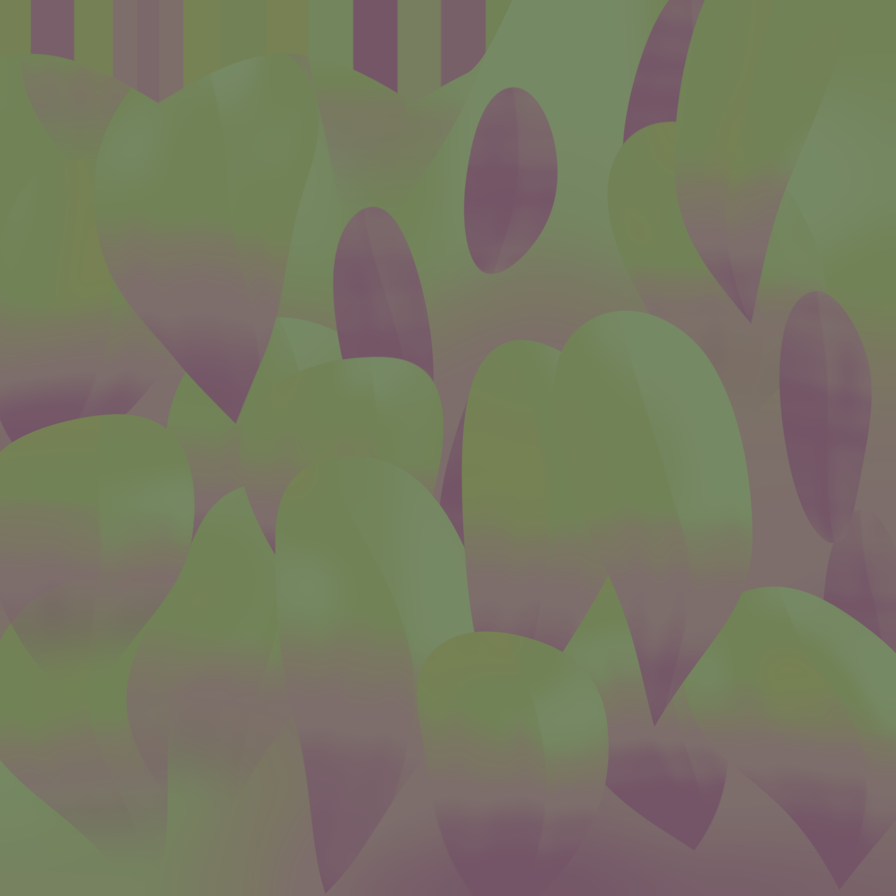
Give the GLSL for this pattern, as a WebGL 1 fragment shader.

```glsl
precision highp float;
// Muted drapery of overlapping teardrop folds, green at the crown and plum at the tip.
// Folds are implicit curves scattered on a jittered grid and painted over a soft
// mauve and green ground; a scalloped skyline cuts them off below vertical stripes.
uniform vec2 u_resolution;

float hash(vec2 p) {
  p = fract(p * vec2(0.1031, 0.1137) + 0.37);
  p += dot(p, p.yx + 33.33);
  return fract((p.x + p.y) * p.x * 17.3);
}

float noise(vec2 p) {
  vec2 cell = floor(p), f = fract(p);
  f = f * f * (3.0 - 2.0 * f);
  return mix(mix(hash(cell), hash(cell + vec2(1.0, 0.0)), f.x),
             mix(hash(cell + vec2(0.0, 1.0)), hash(cell + 1.0), f.x), f.y);
}

// Tone 0 is plum, 0.3 mauve, 0.45 olive grey, 0.6 and above green.
vec3 palette(float tone) {
  vec3 c = mix(vec3(0.455, 0.335, 0.405), vec3(0.49, 0.43, 0.42), smoothstep(0.02, 0.28, tone));
  c = mix(c, vec3(0.48, 0.46, 0.385), smoothstep(0.3, 0.46, tone));
  return mix(c, vec3(0.445, 0.51, 0.34), smoothstep(0.44, 0.64, tone));
}

// Pale sheen and olive tint, both strongest on the green parts.
vec3 shade(float tone, float sheen) {
  float green = smoothstep(0.4, 0.7, tone);
  vec3 c = palette(tone);
  c = mix(c, vec3(0.47, 0.55, 0.42), green * smoothstep(0.5, 0.95, sheen) * 0.7);
  return mix(c, vec3(0.49, 0.50, 0.31), green * (1.0 - smoothstep(0.05, 0.4, sheen)) * 0.45);
}

// Ground: green above, mauve across the middle, green again at lower left.
float groundTone(vec2 p) {
  float low = (1.0 - smoothstep(0.1, 0.36, p.y)) * (1.0 - smoothstep(0.15, 0.45, p.x));
  float hem = (1.0 - smoothstep(0.0, 0.14, p.y)) * smoothstep(0.25, 0.4, p.x);
  return 0.24 + 0.45 * smoothstep(0.48, 0.8, p.y) + 0.4 * low - 0.18 * hem
       + 0.22 * (noise(p * vec2(5.0, 4.0)) - 0.5);
}

// Random stripes with softened borders.
vec3 stripes(float x, float px) {
  float s = x * 22.0 + 1.6 * noise(vec2(x * 9.0, 4.0));
  float blend = smoothstep(1.0 - 50.0 * px, 1.0, fract(s));
  float id = floor(s);
  vec3 a = shade(hash(vec2(id, 61.0)) * 1.1, hash(vec2(id, 23.0)));
  vec3 b = shade(hash(vec2(id + 1.0, 61.0)) * 1.1, hash(vec2(id + 1.0, 23.0)));
  return mix(a, b, blend);
}

void main() {
  vec2 p = gl_FragCoord.xy / u_resolution;
  float px = 1.0 / min(u_resolution.x, u_resolution.y);
  vec2 q = p + 0.07 * (vec2(noise(p * 5.0 + 3.0), noise(p * 5.0 + 40.0)) - 0.5);
  vec3 color = shade(groundTone(p), noise(p * vec2(9.0, 5.0) + 7.0));

  for (int i = 0; i < 24; i++) {
    // Visit the grid in a shuffled order so that neighbours overlap both ways.
    float id = mod(float(i) * 7.0, 24.0);
    vec2 cell = vec2(mod(id, 6.0), floor(id / 6.0));
    float r1 = hash(cell + 11.0), r2 = hash(cell + 27.0);
    float r3 = hash(cell + 43.0), r4 = hash(cell + 59.0);
    float lens = step(r3, 0.2);
    float width = mix(0.075 + 0.05 * r1, 0.045 + 0.015 * r1, lens);
    float height = mix(0.32 + 0.17 * r2, 0.2 + 0.08 * r2, lens);
    vec2 base = vec2((cell.x + 0.15 + 0.7 * r4) / 6.0, (cell.y + 0.7 * r1) / 4.0 - 0.14);

    float x = q.x - base.x - 0.03 * sin(q.y * 9.0 + r2 * 6.3);
    float v = (q.y - base.y) / height;

    // Outline: squared half width along the fold, divided by its slope.
    float profile = v * (1.0 - v) * mix(6.75 * v, 4.0, lens);
    float slope = mix(6.75 * v * (2.0 - 3.0 * v), 4.0 - 8.0 * v, lens);
    float f = x * x / (width * width) - profile;
    float d = f / (length(vec2(2.0 * x / (width * width), slope / height)) + 0.001);
    float cover = (1.0 - smoothstep(-px, px, d)) * step(0.0, v);
    // Half of the folds melt into the ground at their foot.
    cover *= mix(1.0, smoothstep(0.08, 0.5, v), step(0.55, r4) * (1.0 - lens));

    // Tone runs along the fold, with a crease and faint streaks and bands.
    float crease = smoothstep(-0.002, 0.002, x - width * (0.5 * r1 - 0.1) * sin(v * 3.0 + r2));
    float streak = noise(vec2(x * 45.0, v * 3.0) + id * 5.0) - 0.5;
    float band = noise(vec2(x * 5.0, v * 14.0) + id * 9.0) - 0.5;
    float tone = 0.03 + 0.75 * smoothstep(0.05, 0.85, v) + 0.2 * (r2 - 0.5)
               + 0.16 * smoothstep(0.55, 0.85, p.y);
    tone = mix(tone, 0.06 + 0.25 * abs(v - 0.4), lens);
    tone += 0.07 * streak + 0.07 * band + 0.05 * (crease - 0.5);
    float sheen = noise(vec2(x * 12.0, v * 3.0) + id * 3.0) + 0.18 * (crease - 0.5);
    color = mix(color, shade(tone, sheen), cover);
  }

  // Scalloped skyline, climbing out of view on the right.
  float skyline = 0.885 + 0.055 * abs(sin(p.x * 11.0 + 1.2)) + 0.16 * smoothstep(0.52, 0.64, p.x);
  color = mix(color, stripes(p.x, px), smoothstep(-px, px, p.y - skyline));
  gl_FragColor = vec4(color, 1.0);
}
```
